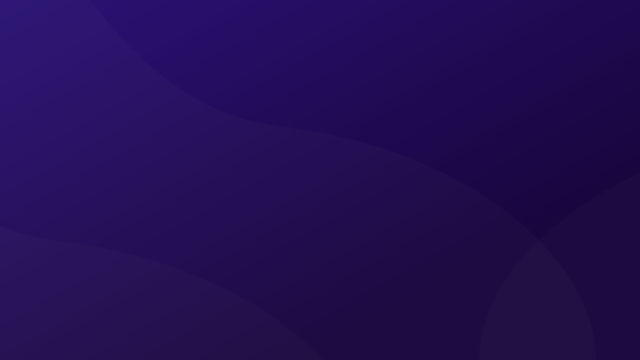
Write a Shadertoy shader that draws this background.

```glsl
// Deep indigo diagonal gradient with three faint, overlapping wave-shaped veils.

// Height of the wave below the top edge, bending at the point x = 0.8
float waveDepth(float x) {
    float d = x - 0.799;
    float s = max(d, 0.0) / 0.856;
    float crest = 0.544 * (1.0 - sqrt(max(1.0 - s * s, 0.0)));
    float rise = 0.289 * pow(max(-d, 0.0) / 0.549, 2.3);
    return 0.354 + 0.12 * d + crest - rise + 20.0 * max(s - 1.0, 0.0);
}

// Smooth coverage of the area under the wave; p.y runs downward
float veil(vec2 p) {
    float gap = p.y - waveDepth(p.x);
    float soft = max(fwidth(gap), 0.0001);
    return smoothstep(-soft, soft, gap);
}

void mainImage(out vec4 fragColor, in vec2 fragCoord) {
    vec2 uv = fragCoord / iResolution.xy;
    vec2 p = vec2(fragCoord.x, iResolution.y - fragCoord.y) / iResolution.y;

    // Background: violet at the top left, dark toward the bottom right
    float t = 0.5 * (uv.x + 1.0 - uv.y);
    vec3 color = mix(vec3(0.163, 0.073, 0.457), vec3(0.098, 0.022, 0.245),
                     smoothstep(0.0, 1.0, 0.5 * min(t / 0.74, 1.0) + 0.25) * 1.4545 - 0.2273);

    // Veils: main wave, its lower left copy, and a mirrored one at the right
    vec3 tint = vec3(0.9, 0.85, 0.75);
    color = mix(color, tint, 0.024 * veil(p));
    color = mix(color, tint, 0.020 * veil(p + vec2(0.613, -0.319)));
    color = mix(color, tint, 0.020 * veil(vec2(1.655 - 0.95 * (p.x - 1.331), p.y)));

    fragColor = vec4(color, 1.0);
}
```
